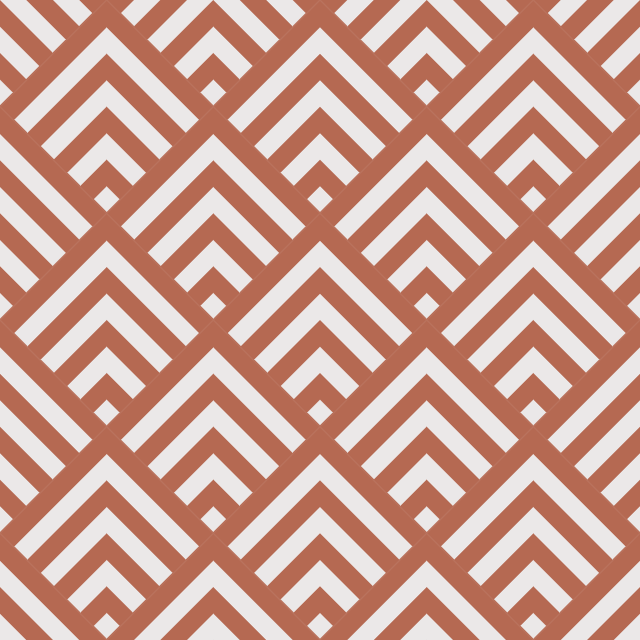
This pattern is drawn by a WebGL 2 fragment shader. Its source:

```glsl
#version 300 es
precision highp float;

uniform vec2 u_resolution;
out vec4 fragColor;

const vec3 CLAY = vec3(0.71, 0.41, 0.32);
const vec3 CHALK = vec3(0.92, 0.91, 0.91);

// Lengths below are fractions of a diamond's height.
const float REPEATS = 3.0;         // diamonds across and down
const float CHEVRONS = 4.0;        // chalk chevrons in each diamond
const float FIRST_CENTER = 0.190;  // depth of the outermost chevron
const float PITCH = 0.2483;        // spacing between chevrons
const float CHEVRON_WIDTH = 0.1235;
const float ARM_END = 0.9935;      // where the arms are cut off
const float SEAM_WIDTH = 0.006;    // faint joint between diamonds
const float SEAM_STRENGTH = 0.08;

// Signed distance to the chevrons, positive inside.
float chevronDistance(vec2 diamond) {
    float depth = min(diamond.x, diamond.y);
    float index = clamp(round((depth - FIRST_CENTER) / PITCH), 0.0, CHEVRONS - 1.0);
    float stripe = 0.5 * CHEVRON_WIDTH - abs(depth - FIRST_CENTER - index * PITCH);
    float cut = ARM_END - max(diamond.x, diamond.y);
    return min(stripe, cut) * inversesqrt(2.0);
}

// Signed distance to the joints between diamonds, positive inside.
float seamDistance(vec2 diamond) {
    vec2 toEdge = min(diamond, 1.0 - diamond);
    return 0.5 * SEAM_WIDTH - min(toEdge.x, toEdge.y) * inversesqrt(2.0);
}

float coverage(float dist, float pixel) {
    return clamp(0.5 + dist / pixel, 0.0, 1.0);
}

void main() {
    vec2 cell = gl_FragCoord.xy / u_resolution * REPEATS;
    float pixel = REPEATS / min(u_resolution.x, u_resolution.y);

    // Diagonal axes run downward from the top corner of each diamond.
    float across = cell.x - 0.5;
    float down = -cell.y;
    vec2 diamond = fract(vec2(down + across, down - across));

    vec3 color = mix(CLAY, CHALK, SEAM_STRENGTH * coverage(seamDistance(diamond), pixel));
    color = mix(color, CHALK, coverage(chevronDistance(diamond), pixel));
    fragColor = vec4(color, 1.0);
}
```
